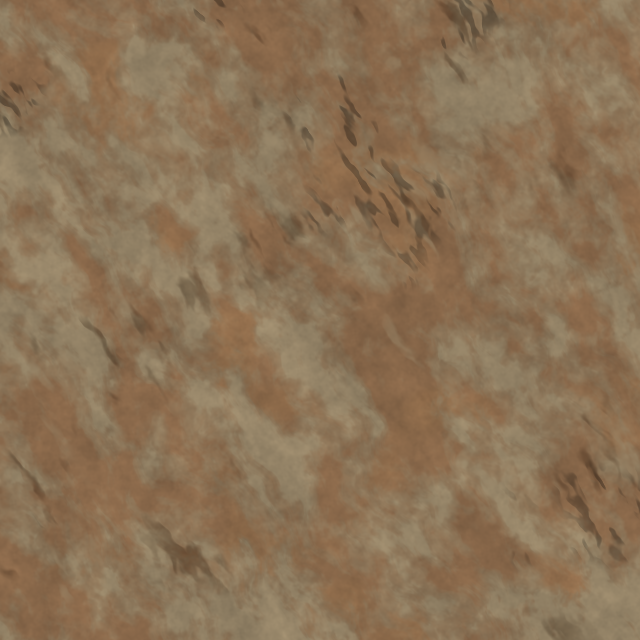
This texture is drawn by a Shadertoy shader. Its source:

```glsl
float hash(vec2 p) {
    return fract(sin(dot(p, vec2(127.1, 311.7))) * 43758.5453);
}

float valueNoise(vec2 p) {
    vec2 cell = floor(p);
    vec2 f = fract(p);
    f = f * f * (3.0 - 2.0 * f);
    float low = mix(hash(cell), hash(cell + vec2(1.0, 0.0)), f.x);
    float high = mix(hash(cell + vec2(0.0, 1.0)), hash(cell + vec2(1.0, 1.0)), f.x);
    return mix(low, high, f.y);
}

// Octaves are turned against each other to hide the lattice
float fbm(vec2 p, int octaves, float gain) {
    mat2 turn = mat2(0.8, 0.6, -0.6, 0.8);
    float sum = 0.0, weight = 1.0, total = 0.0;
    for (int i = 0; i < octaves; i++) {
        sum += weight * valueNoise(p);
        total += weight;
        weight *= gain;
        p = turn * p * 2.03 + 17.3;
    }
    return sum / total;
}

vec2 warp(vec2 p, float scale, float amount) {
    vec2 offset = vec2(fbm(p * scale + 3.1, 4, 0.5), fbm(p * scale + 41.7, 4, 0.5));
    return p + amount * (offset - 0.5);
}

// Coordinates across and along the slanted grain, stretched along it
vec2 alongGrain(vec2 p, vec2 direction, float stretch) {
    vec2 across = vec2(-direction.y, direction.x);
    return vec2(dot(p, across), dot(p, direction) / stretch);
}

// Short soft strokes at the peaks of stretched noise
float strokes(vec2 p, float threshold) {
    return smoothstep(threshold, threshold + 0.18, fbm(p, 3, 0.45));
}

void mainImage(out vec4 fragColor, in vec2 fragCoord) {
    vec2 uv = fragCoord / iResolution.y;
    vec2 grainDirection = normalize(vec2(0.55, -0.83));
    vec2 bent = warp(uv, 9.0, 0.07);
    vec2 grain = alongGrain(bent, grainDirection, 1.9);

    // Mineral patches, from rust through tan to pale
    float region = fbm(uv * 3.5 + 8.4, 2, 0.5) - 0.5;
    float fleck = fbm(warp(uv, 24.0, 0.025) * 40.0, 3, 0.6) - 0.5;
    float patches = fbm(grain * 19.0 + 5.0, 5, 0.6) + 0.28 * region + 0.24 * fleck;

    vec3 rust = vec3(0.535, 0.405, 0.288);
    vec3 tan_ = vec3(0.542, 0.449, 0.338);
    vec3 pale = vec3(0.574, 0.508, 0.398);
    vec3 ochre = vec3(0.580, 0.435, 0.295);
    vec3 color = mix(rust, tan_, smoothstep(0.34, 0.53, patches));
    color = mix(color, pale, smoothstep(0.50, 0.68, patches));

    // Warm stains in the rust areas
    float stain = smoothstep(0.50, 0.72, fbm(bent * 8.0 + 23.0, 3, 0.5));
    color = mix(color, ochre, 0.5 * stain * (1.0 - smoothstep(0.42, 0.56, patches)));

    // Soft shading and fine grit
    float shade = fbm(grain * 22.0 + 61.0, 4, 0.55) - 0.5;
    float grit = fbm(uv * 130.0, 2, 0.6) - 0.5;
    color *= 1.0 + 0.22 * shade + 0.13 * fleck + 0.085 * grit;

    // Broken dark and pale strokes along the grain
    vec2 fold = alongGrain(warp(uv, 16.0, 0.03), grainDirection, 3.2);
    float darkArea = smoothstep(0.46, 0.70, fbm(uv * 7.0 + 91.0, 3, 0.5));
    float paleArea = smoothstep(0.46, 0.70, fbm(uv * 9.0 + 133.0, 3, 0.5));
    float dark = strokes(fold * 46.0 + 37.0, 0.61) * darkArea;
    float light = strokes(fold * 42.0 + 77.0, 0.60) * paleArea;
    color *= 1.0 - vec3(0.22, 0.25, 0.28) * dark;
    color = mix(color, pale * 1.05, 0.5 * light);

    // Rare dark pits clustered in a few places
    float pitArea = smoothstep(0.64, 0.76, fbm(uv * 6.0 + 211.0, 2, 0.5));
    float pits = smoothstep(0.58, 0.72, fbm(fold * 90.0 + 19.0, 2, 0.5));
    color *= 1.0 - 0.28 * pits * pitArea;

    fragColor = vec4(color, 1.0);
}
```
